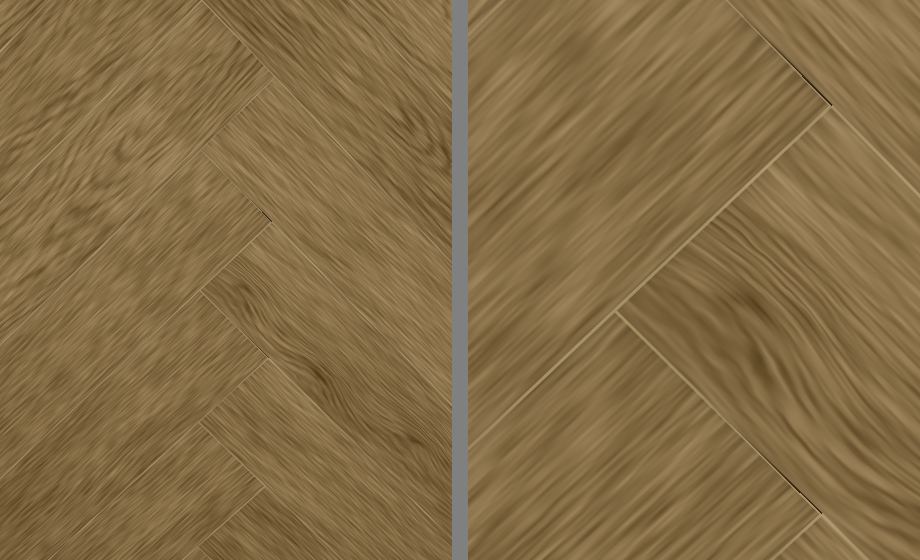
Left: the whole. Right: its middle third, enlarged.
Write a Shadertoy shader that draws this texture.

```glsl
// Oak herringbone floor: long planks meeting in a zigzag, with grain, knots and pale joints.

#define PLANK_STEP 0.276      // vertical step between planks at the top
#define TAPER 0.0327          // shrinking of the step downwards
#define ZIGZAG_X -0.043       // zigzag axis, from the canvas centre
#define JOINT_WIDTH 0.0045    // half width, in plank widths
#define FIGURED_LAST 0.5      // left planks up to this index show arched grain
#define KNOT_PLANK 1.0        // right-hand plank that carries knots
#define RING_COUNT 15.0       // growth rings per plank width
#define GRAIN_DEPTH 0.85
#define DARK_OAK vec3(0.39, 0.30, 0.16)
#define LIGHT_OAK vec3(0.645, 0.545, 0.385)
#define JOINT_COLOR vec3(0.72, 0.64, 0.46)
#define GAP_COLOR vec3(0.20, 0.14, 0.07)

float hash(vec2 p) {
    return fract(sin(dot(p, vec2(127.1, 311.7))) * 43758.5453);
}

float noise(vec2 p) {
    vec2 i = floor(p), f = fract(p);
    f = f * f * (3.0 - 2.0 * f);
    return mix(mix(hash(i), hash(i + vec2(1, 0)), f.x),
               mix(hash(i + vec2(0, 1)), hash(i + vec2(1, 1)), f.x), f.y);
}

float fbm(vec2 p) {
    float sum = 0.0, amp = 0.5;
    for (int i = 0; i < 4; i++) {
        sum += amp * noise(p);
        p = p * 2.03 + 17.3;
        amp *= 0.5;
    }
    return sum;
}

// Wood tone from 0 (dark) to 1 (light); w.x runs along the plank, w.y across it
float woodTone(vec2 w, float index, bool isLeft) {
    vec2 seed = vec2(index * 7.31 + 40.0, isLeft ? 13.7 : 61.9);
    vec2 s = w + seed;
    float figured = step(index, isLeft ? FIGURED_LAST : FIGURED_LAST - 1.0);
    float knotty = (!isLeft && index == KNOT_PLANK) ? 1.0 : 0.0;

    // Knots bend the grain around them and leave dark cores
    float bend = 0.0, core = 0.0;
    for (int n = 0; n < 3; n++) {
        float k = float(n);
        vec2 d = w - vec2(0.3 + 1.2 * k, 0.66 + 0.15 * sin(k * 2.4));
        d.y += 0.12 * (fbm(s * vec2(4.0, 7.0)) - 0.5);
        bend += 0.25 * exp(-dot(d * d, vec2(5.0, 20.0)));
        core += exp(-dot(d * d, vec2(80.0, 900.0)));
    }

    // Growth rings: nested arches on figured planks, straight lines elsewhere
    float warp = noise(s * vec2(0.8, 1.8)) - 0.5;
    float wobble = fbm(s * vec2(3.0, 10.0)) - 0.5;
    vec2 apex = vec2(isLeft ? 0.65 : 1.1, 0.45 + 0.15 * sin(index * 3.0));
    float arch = length((w - apex) * vec2(0.16, 1.0));
    float field = mix(w.y * 1.5 + 0.15 * warp, arch + 0.3 * warp, figured);
    field += 0.07 * wobble + knotty * bend;
    float ring = 0.5 + 0.5 * sin(6.2832 * RING_COUNT * field);
    ring = pow(ring, 2.0) * smoothstep(0.1, 0.75, noise(s * vec2(1.6, 7.0)));
    float ringDepth = mix(0.2, 0.38, max(figured, 0.6 * knotty * min(4.0 * bend, 1.0)));

    // Fine pores, broad streaks and cloudy patches
    float across = s.y + 0.05 * warp + knotty * bend * 0.5;
    float pores = noise(vec2(s.x * 5.0, across * 56.0)) - 0.5;
    float fibres = noise(vec2(s.x * 9.0, across * 95.0)) - 0.5;
    float streaks = noise(vec2(s.x * 0.9, across * 10.0)) - 0.5;
    float clouds = fbm(s * vec2(1.2, 2.0)) - 0.47;

    float tone = 0.65 + 0.14 * (hash(seed) - 0.5);
    tone += GRAIN_DEPTH * (0.50 * pores + 0.42 * fibres + 0.2 * streaks);
    tone += 0.38 * clouds - ringDepth * ring;
    return tone - knotty * (0.55 * core + 0.3 * bend);
}

void mainImage(out vec4 fragColor, in vec2 fragCoord) {
    vec2 p = vec2(fragCoord.x - 0.5 * iResolution.x,
                  iResolution.y - fragCoord.y) / iResolution.y;

    // Perspective floor coordinates: integer lines of uv are the joints
    float x = p.x - ZIGZAG_X + 0.008 * p.y;
    vec2 uv = vec2(p.y + 1.015 * x, p.y - 1.042 * x) / (PLANK_STEP - TAPER * p.y);
    vec2 pixel = fwidth(uv);
    vec2 cell = floor(uv), f = fract(uv);

    // Each cell belongs to a left or a right plank
    bool isLeft = cell.y >= cell.x;
    float index = isLeft ? cell.x : cell.y;
    vec2 w = isLeft ? vec2(uv.y - index, f.x) : vec2(uv.x - index - 1.0, f.y);

    // Plank surface under soft light
    float tone = woodTone(w, index, isLeft);
    vec2 fromLight = p - vec2(0.0, 0.4);
    tone += 0.16 * (0.5 - p.y) - 0.28 * dot(fromLight, fromLight);
    vec3 color = mix(DARK_OAK, LIGHT_OAK, clamp(tone, -0.3, 1.15));

    // Distance to the nearest joint
    float side = min(w.y, 1.0 - w.y);
    float edge = min(side, w.x);
    float aa = 0.6 * max(pixel.x, pixel.y);
    float joint = 1.0 - smoothstep(JOINT_WIDTH - aa * 0.5, JOINT_WIDTH + aa, edge);

    // Some end joints of left planks open into a dark gap
    float line = floor(uv.y + 0.5);
    bool isEnd = abs(uv.y - line) < 0.03 && floor(uv.x) == line;
    float gap = (isEnd && abs(line - 1.5) < 1.0) ? smoothstep(0.3, 0.9, f.x) : 0.0;
    gap *= step(uv.y, line);
    float wear = 0.35 + 0.5 * noise(uv * 3.0 + 20.0);

    color *= 1.0 - 0.1 * exp(-edge * 45.0);
    color = mix(color, mix(JOINT_COLOR, GAP_COLOR, gap), joint * max(wear, gap));
    fragColor = vec4(color, 1.0);
}
```
